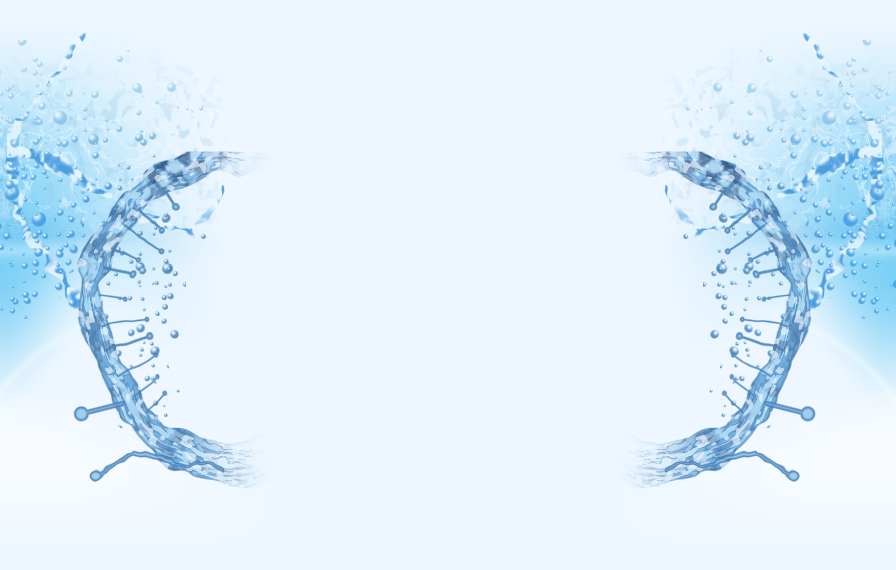
This background is drawn by a Shadertoy shader. Its source:

```glsl
const vec3 PALE = vec3(0.935, 0.97, 1.0);
const vec3 SKY = vec3(0.47, 0.81, 0.96);
const vec3 STEEL = vec3(0.27, 0.50, 0.72);
const vec3 NAVY = vec3(0.10, 0.25, 0.46);

float hash(vec2 p) {
    p = fract(p * vec2(123.34, 456.21));
    p += dot(p, p + 45.32);
    return fract(p.x * p.y);
}

float noise(vec2 p) {
    vec2 i = floor(p), f = fract(p);
    f = f * f * (3.0 - 2.0 * f);
    return mix(mix(hash(i), hash(i + vec2(1, 0)), f.x),
               mix(hash(i + vec2(0, 1)), hash(i + vec2(1, 1)), f.x), f.y);
}

float fbm(vec2 p) {
    return 0.55 * noise(p) + 0.3 * noise(p * 2.1 + 7.0) + 0.15 * noise(p * 4.3 + 3.0);
}

float segment(vec2 p, vec2 a, vec2 b) {
    vec2 d = b - a;
    return length(p - a - d * clamp(dot(p - a, d) / dot(d, d), 0.0, 1.0));
}

// Water thread that bulges to a bead at its far end
float thread(vec2 p, vec2 a, vec2 b, float bead) {
    return min(segment(p, a, b) - bead * 0.35, length(p - b) - bead);
}

// Scattered droplets: x is coverage, y is light inside the drop
vec2 droplets(vec2 p, float cells, float density, float px) {
    vec2 g = p * cells, id = floor(g);
    vec2 c = 0.3 + 0.4 * vec2(hash(id + 3.1), hash(id + 8.7));
    float r = mix(0.08, 0.28, pow(hash(id + 5.3), 2.0));
    vec2 q = fract(g) - c;
    q.x += q.y * 0.4 * (hash(id + 1.9) - 0.5);
    float cover = smoothstep(px, -px, (length(q) - r) / cells);
    float light = smoothstep(r, 0.0, length(q - r * vec2(-0.3, 0.4)));
    return vec2(cover * step(hash(id + 11.0), density), light);
}

void mainImage(out vec4 fragColor, in vec2 fragCoord) {
    float px = 1.0 / iResolution.y;
    vec2 p = fragCoord / iResolution.xy * vec2(1.574, 1.0);
    p.x = 0.781 - abs(p.x - 0.781);
    vec3 col = PALE;

    // Blue side glow
    float side = 1.0 - smoothstep(-0.06, 0.43, p.x);
    float rise = smoothstep(1.0, 0.59, p.y);
    float floorLine = 0.27 + 0.16 * smoothstep(0.0, 0.2, p.x) * smoothstep(0.5, 0.1, p.x);
    float sink = smoothstep(floorLine - 0.02, floorLine + 0.26, p.y);
    col = mix(col, SKY, side * rise * sink);
    float band = exp(-pow((p.y - 0.605 + 0.1 * p.x) / 0.025, 2.0));
    col = mix(col, vec3(0.38, 0.73, 0.92), 0.4 * band * side);
    float sheen = exp(-pow((p.y - 0.56 - 0.12 * p.x * p.x) / 0.012, 2.0));
    col = mix(col, PALE, 0.35 * sheen * side);

    // White swell under the glow
    float swell = smoothstep(0.34, 0.24, p.y + 0.25 * p.x) * smoothstep(0.03, 0.16, p.y);
    col = mix(col, vec3(0.975, 0.99, 1.0), 0.8 * swell * smoothstep(0.5, 0.1, p.x));
    float arc = abs(length(p - vec2(0.30, 0.08)) - 0.38);
    col = mix(col, vec3(1), 0.35 * smoothstep(0.012, 0.0, arc) * side);

    // Pale spray in the upper corner
    vec2 warp = vec2(fbm(p * 19.0), fbm(p * 19.0 + 30.0)) - 0.5;
    float sprayZone = smoothstep(0.95, 0.75, p.y) * smoothstep(0.55, 0.68, p.y)
                    * smoothstep(0.43, 0.32, p.x);
    float wisps = 1.0 - abs(2.0 * fbm(p * vec2(34, 22) + warp * 5.0) - 1.0);
    col = mix(col, vec3(0.95, 0.97, 1.0), 0.55 * sprayZone * smoothstep(0.8, 1.0, wisps));
    float lace = smoothstep(0.54, 0.72, fbm(p * 60.0 + warp * 3.0));
    col = mix(col, vec3(0.57, 0.78, 0.91), 0.35 * sprayZone * lace);

    // Broken splash strands
    vec2 w = p + warp * 0.035;
    float strand = segment(w, vec2(0.143, 0.94), vec2(0.02, 0.775)) + 0.004;
    strand = min(strand, segment(w, vec2(0.02, 0.775), vec2(0.031, 0.63)));
    strand = min(strand, segment(w, vec2(0.031, 0.63), vec2(0.143, 0.467)));
    strand = min(strand, segment(w, vec2(0.03, 0.735), vec2(0.10, 0.713)));
    strand = min(strand, segment(w, vec2(0.10, 0.713), vec2(0.195, 0.652)));
    strand = min(strand, segment(w, vec2(0.246, 0.62), vec2(0.328, 0.59)) + 0.003);
    strand = min(strand, segment(w, vec2(0.328, 0.59), vec2(0.39, 0.672)) + 0.005);
    float girth = 0.003 + 0.013 * noise(p * 38.0);
    float glint = noise(p * 85.0 + warp * 6.0);
    vec3 strandCol = mix(vec3(0.20, 0.56, 0.86), vec3(0.92, 0.97, 1.0),
                         smoothstep(0.25, 0.7, glint + 0.5 * (p.y - 0.6)));
    col = mix(col, strandCol, 0.8 * smoothstep(px, -px, strand - girth));

    // Droplets in three sizes
    float upper = smoothstep(0.42, 0.05, p.x) * smoothstep(0.40, 0.54, p.y) * smoothstep(0.97, 0.75, p.y);
    float inner = smoothstep(0.09, 0.02, abs(p.x - 0.26)) * smoothstep(0.23, 0.3, p.y) * smoothstep(0.65, 0.5, p.y);
    for (int i = 0; i < 3; i++) {
        float k = float(i);
        vec2 drop = droplets(p + k * 0.37, 22.0 + 13.0 * k, 0.6 * upper + 0.35 * inner, px);
        vec3 dark = mix(STEEL, vec3(0.25, 0.61, 0.89), smoothstep(0.3, 0.1, p.x));
        dark = mix(dark, vec3(0.62, 0.81, 0.93), smoothstep(0.65, 0.85, p.y));
        col = mix(col, mix(dark, vec3(0.93, 0.98, 1.0), drop.y), 0.85 * drop.x);
    }

    // Water ring: streaked body with dark rims
    vec2 q = p - vec2(0.42, 0.463);
    float angle = atan(q.y, -q.x);
    float low = smoothstep(-0.5, -1.4, angle);
    float r = length(q) - 0.255 - 0.016 * low + 0.018 * (noise(vec2(angle * 5.0, 2.0)) - 0.5);
    float halfWidth = 0.014 + 0.016 * noise(vec2(angle * 7.0, 9.0)) + 0.016 * low;
    float body = abs(r + warp.x * 0.016) - halfWidth;
    float tail = smoothstep(0.49, 0.33, p.x) * smoothstep(0.734 + px, 0.734 - px, p.y);
    float flow = fbm(vec2(angle * 6.0 + r * 12.0, r * 115.0) + warp * 2.5);
    float ridge = smoothstep(0.78, 1.0, 1.0 - abs(2.0 * flow - 1.0));
    vec3 water = mix(vec3(0.66, 0.84, 0.95), vec3(0.42, 0.67, 0.86), smoothstep(0.3, 0.65, flow));
    water = mix(water, STEEL, 0.75 * ridge);
    water = mix(water, STEEL, 0.8 * smoothstep(-0.007, 0.0, body));
    water = mix(water, NAVY, 0.75 * smoothstep(0.5, 0.7, fbm(p * 48.0)) * (0.4 + 0.6 * smoothstep(0.6, 0.72, p.y)));
    water = mix(water, PALE, 0.65 * smoothstep(0.62, 0.75, noise(vec2(angle * 22.0, r * 150.0))));
    float cover = smoothstep(px, -px, body) * tail * mix(0.92, 0.35 + 0.5 * ridge, smoothstep(0.3, 0.4, p.x));
    col = mix(col, water, cover);

    // Spikes thrown inward, then the two outer arms
    float spray = 1.0;
    for (int i = 0; i < 11; i++) {
        float k = float(i), a = -0.95 + 0.19 * k + 0.1 * hash(vec2(k, 4));
        vec2 dir = vec2(-cos(a), sin(a));
        float reach = 0.03 + 0.055 * hash(vec2(k, 7));
        vec2 root = vec2(0.42, 0.463) + dir * 0.245;
        spray = min(spray, thread(p + warp * 0.012, root, root - dir * reach, 0.004 + 0.004 * hash(vec2(k, 2))));
    }
    spray = min(spray, thread(p, vec2(0.215, 0.292), vec2(0.143, 0.274), 0.013));
    spray = min(spray, thread(w, vec2(0.235, 0.200), vec2(0.176, 0.170), 0.012));
    spray = min(spray, segment(w, vec2(0.235, 0.200), vec2(0.31, 0.196)) - 0.006);
    spray = min(spray, segment(w, vec2(0.31, 0.196), vec2(0.385, 0.168)) - 0.004);
    vec3 sprayCol = mix(vec3(0.60, 0.79, 0.92), STEEL, smoothstep(-0.007, -0.001, spray));
    col = mix(col, sprayCol, 0.9 * smoothstep(px, -px, spray));

    fragColor = vec4(col, 1.0);
}
```
